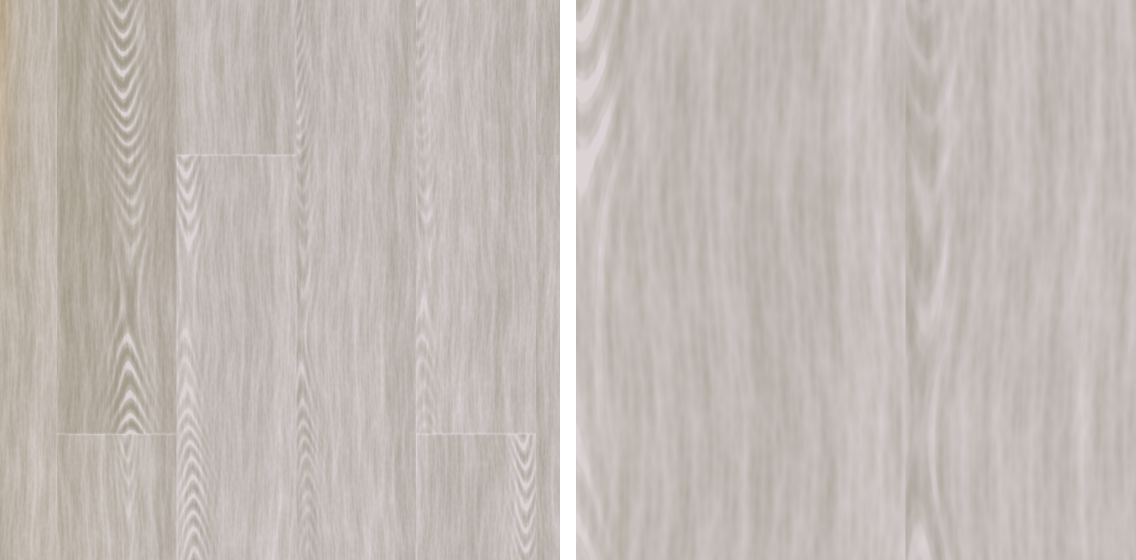
Left, the full canvas; right, a detail of the centre.
Give the GLSL for this texture, as a WebGL 2 fragment shader.

```glsl
#version 300 es
precision highp float;
// Pale grey-beige wood planks with staggered joints, fine fibres and cathedral grain.
uniform vec2 u_resolution;
out vec4 fragColor;

const vec3 DARK_WOOD = vec3(0.67, 0.64, 0.60);
const vec3 LIGHT_WOOD = vec3(0.82, 0.79, 0.79);
const float PLANK_WIDTH = 0.2139;
const float PLANK_SHIFT = 0.1123;

// Base lightness of each plank: upper, lower for every column.
const float TONES[12] = float[12](
    0.60, 0.55, 0.30, 0.53, 0.64, 0.70,
    0.66, 0.66, 0.70, 0.62, 0.62, 0.62);

// Cathedral figures: axis x, saddle y, half width, strength.
const vec4 FIGURES[6] = vec4[6](
    vec4(0.232, 0.47, 0.024, 0.85), vec4(0.226, 0.02, 0.014, 0.40),
    vec4(0.334, 0.48, 0.019, 0.60), vec4(0.541, 0.42, 0.016, 0.42),
    vec4(0.757, 0.52, 0.020, 0.32), vec4(0.938, -0.10, 0.017, 0.60));

vec2 hash2(vec2 p) {
    vec3 q = fract(p.xyx * vec3(0.1031, 0.1030, 0.0973));
    q += dot(q, q.yzx + 33.33);
    return fract((q.xx + q.yz) * q.zy);
}

// Cellular noise: distance to the nearest scattered point.
float cellular(vec2 p) {
    vec2 cell = floor(p);
    float nearest = 4.0;
    for (int j = -1; j <= 1; j++) {
        for (int i = -1; i <= 1; i++) {
            vec2 neighbour = cell + vec2(i, j);
            vec2 offset = neighbour + hash2(neighbour) - p;
            nearest = min(nearest, dot(offset, offset));
        }
    }
    return sqrt(nearest);
}

float columnOf(float x) {
    return floor((x + PLANK_SHIFT) / PLANK_WIDTH);
}

// Height of the end joint; every third column has it above the canvas.
float jointHeight(float column) {
    return 0.225 + 0.498 * mod(column + 2.0, 3.0);
}

int plankIndex(vec2 p) {
    float column = columnOf(p.x);
    return int(2.0 * column + step(p.y, jointHeight(column)));
}

// Broad soft bands running along a plank.
float bands(vec2 p, float phase) {
    float u = p.x / PLANK_WIDTH + 0.06 * sin(p.y * 6.0 + phase);
    float drift = 0.7 * sin(p.y * 4.0 + phase * 2.0);
    return 0.5 * sin(u * 6.283 + phase) + 0.3 * sin(u * 15.0 + drift + phase)
         + 0.3 * sin(u * 33.0 - drift + phase * 3.0);
}

// Fine and medium fibres stretched along the grain.
float fibres(vec2 p, float seed) {
    float bend = 0.003 * sin(p.y * 9.0 + seed) + 0.002 * sin(p.y * 23.0 + seed);
    vec2 q = vec2(p.x + bend, p.y) + seed * 0.37;
    return 0.50 * (cellular(q * vec2(170.0, 16.0)) - 0.48)
         + 0.50 * (cellular(q * vec2(70.0, 5.0)) - 0.48)
         + 0.25 * (cellular(q * vec2(210.0, 80.0)) - 0.48);
}

// Nested arches that point away from a saddle along the axis.
float cathedral(vec2 p, vec4 figure) {
    float rise = p.y - figure.y;
    float axis = figure.x - 0.055 * rise * abs(rise) + 0.004 * sin(p.y * 13.0);
    float dx = p.x - axis;
    float arch = 1.5 * dx * dx / (figure.z * (0.9 * figure.z + abs(dx)));
    float phase = 200.0 * (sqrt(rise * rise + 0.012) - 0.04 * arch)
                + 1.6 * sin(p.y * 17.0) + 0.8 * sin(p.y * 41.0 + dx * 60.0);
    float wave = sin(phase);
    float relief = smoothstep(0.2, 1.0, wave) - 0.55 * smoothstep(0.1, 1.0, -wave);
    float near = dx / figure.z;
    float mask = exp(-near * near) + 0.18 * exp(-near * near * 0.12);
    float fade = 0.72 + 0.28 * sin(p.y * 11.0 + figure.x * 20.0);
    return figure.w * relief * mask * fade;
}

// Soft pale line at a given distance.
float paleLine(float d, float width) {
    return 1.0 - smoothstep(0.0, width, abs(d));
}

vec3 wood(vec2 p) {
    int plank = plankIndex(p);
    float column = columnOf(p.x);
    float seed = float(plank) * 1.6;
    float tone = TONES[plank] + 0.10 * (0.5 - p.y);
    tone += 0.22 * bands(p - vec2(column * PLANK_WIDTH - PLANK_SHIFT, 0.0), seed);
    tone += 0.85 * fibres(p, seed);
    for (int i = 0; i < 6; i++) {
        if (plankIndex(FIGURES[i].xy) == plank) tone += cathedral(p, FIGURES[i]);
    }

    // Faint bevels along plank sides and ends.
    float side = fract((p.x + PLANK_SHIFT) / PLANK_WIDTH + 0.5) - 0.5;
    tone += 0.22 * paleLine(side * PLANK_WIDTH, 0.004) * (0.6 + 0.4 * sin(p.y * 15.0 + column));
    tone += 0.35 * paleLine(p.y - jointHeight(column), 0.004) * step(column, 4.5);

    // Warmer tint towards the left, strongest in the upper corner.
    vec3 color = mix(DARK_WOOD, LIGHT_WOOD, clamp(tone, -0.2, 1.25));
    color += vec3(0.004, 0.0, -0.018) * (1.0 - smoothstep(0.0, 0.5, p.x));
    float corner = exp(-p.x * 35.0) * smoothstep(0.4, 0.9, p.y);
    return color + vec3(0.02, -0.01, -0.06) * corner;
}

void main() {
    // Four samples per pixel smooth all edges.
    vec3 sum = vec3(0.0);
    for (int i = 0; i < 4; i++) {
        vec2 offset = vec2(i % 2, i / 2) * 0.5 - 0.25;
        sum += wood((gl_FragCoord.xy + offset) / u_resolution);
    }
    fragColor = vec4(sum * 0.25, 1.0);
}
```
